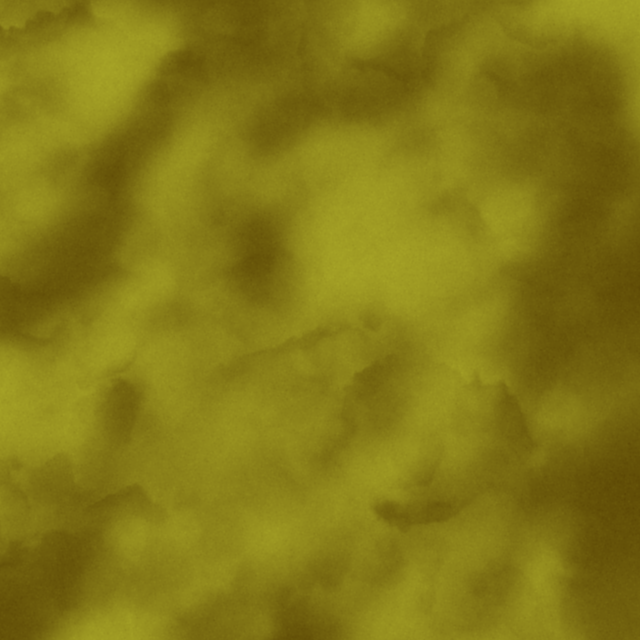
A WebGL 2 fragment shader for this texture:

```glsl
#version 300 es
precision highp float;
// Soft olive clouds: blurred light and shade, ragged billow edges and a faint grain.
uniform vec2 u_resolution;
out vec4 fragColor;

const vec3 SHADOW = vec3(0.35, 0.265, 0.01);
const vec3 LIGHT = vec3(0.65, 0.64, 0.148);
const float TAU = 6.2831853;

// Three random values in 0..1 for a cell
vec3 hash3(vec2 cell, float seed) {
    vec3 q = fract(vec3(cell.xyx + seed * 17.3) * vec3(0.1031, 0.1030, 0.0973));
    q += dot(q, q.yxz + 33.33);
    return fract((q.xxy + q.yzz) * q.zyx);
}

// Cellular noise: one smooth light or dark spot per cell, mean zero
float spotNoise(vec2 p, float seed) {
    vec2 cell = floor(p);
    float sum = 0.0;
    for (int y = -1; y <= 1; y++) {
        for (int x = -1; x <= 1; x++) {
            vec2 id = cell + vec2(x, y);
            vec3 h = hash3(id, seed);
            vec2 offset = p - id - h.xy;
            float k = max(0.0, 1.0 - dot(offset, offset));
            sum += (2.0 * h.z - 1.0) * k * k * k;
        }
    }
    return sum;
}

vec2 spotNoise2(vec2 p, float seed) {
    return vec2(spotNoise(p, seed), spotNoise(p, seed + 1.0));
}

// Displacement that makes round outlines lumpy and ragged
vec2 raggedWarp(vec2 p) {
    vec2 warp = vec2(0.0);
    float frequency = 8.0;
    float amplitude = 0.038;
    for (int i = 0; i < 4; i++) {
        warp += amplitude * spotNoise2(p * frequency, 20.0 + 2.0 * float(i));
        frequency *= 2.3;
        amplitude *= 0.53;
    }
    return warp;
}

// Shade that starts at the crisp upper or lower side of each puff and fades across it
float puffShade(vec2 p, float edgeWidth, float seed) {
    vec2 cell = floor(p);
    float shade = 0.0;
    for (int y = -1; y <= 1; y++) {
        for (int x = -1; x <= 1; x++) {
            vec2 id = cell + vec2(x, y);
            vec3 h = hash3(id, seed);
            vec3 g = hash3(id, seed + 5.0);
            float radius = mix(0.45, 0.85, g.x);
            vec2 offset = p - id - h.xy;
            float angle = TAU * (0.28 + 0.5 * step(0.6, g.y) + 0.25 * (g.z - 0.5));
            float facing = dot(offset, vec2(cos(angle), sin(angle))) / radius;
            float inside = 1.0 - smoothstep(radius - edgeWidth, radius, length(offset));
            shade += h.z * h.z * inside * smoothstep(-0.1, 1.1, facing);
        }
    }
    return shade;
}

void main() {
    vec2 p = gl_FragCoord.xy / u_resolution.y;

    // Blurred masses, slightly drawn out along the rising diagonal
    vec2 drift = mat2(1.0, -0.2, -0.2, 1.0) * p;
    drift += 0.03 * spotNoise2(p * 5.0, 40.0);
    float tone = -0.02;
    tone += 0.74 * spotNoise(drift * 3.1, 1.0);
    tone += 0.50 * spotNoise(drift * 6.0 + 3.7, 2.0);
    tone += 0.21 * spotNoise(drift * 12.0, 3.0);

    // Billows with ragged edges, large then small, broken up in patches
    vec2 ragged = p + raggedWarp(p);
    float patches = smoothstep(-0.4, 0.4, spotNoise(p * 6.0, 50.0));
    tone -= 0.36 * patches * puffShade(ragged * 4.5, 0.07, 60.0);
    tone -= 0.25 * patches * puffShade(ragged * 9.0 + 2.3, 0.13, 80.0);
    tone += 0.10 * spotNoise(ragged * 19.0, 7.0);

    // Gentle roll-off toward the darkest and lightest tones
    tone = 0.55 + tone / sqrt(1.0 + 3.6 * tone * tone);

    // Faint mottling and grain
    tone += 0.022 * spotNoise(ragged * 40.0, 4.0);
    tone += 0.018 * spotNoise(p * 100.0, 5.0);
    tone += 0.045 * spotNoise(p * 290.0, 6.0);

    fragColor = vec4(mix(SHADOW, LIGHT, clamp(tone, 0.0, 1.0)), 1.0);
}
```
